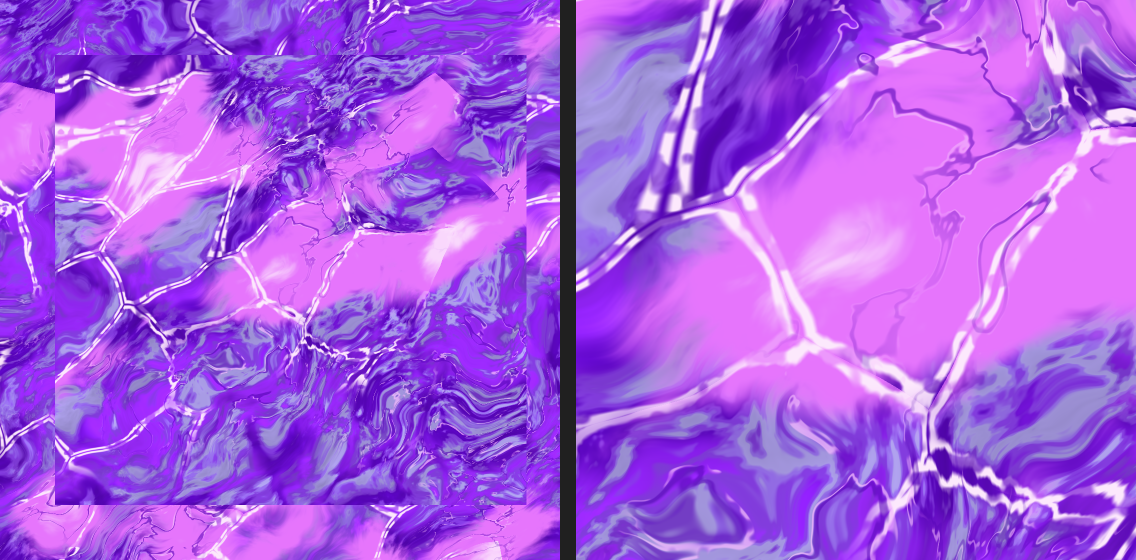
Left, the full canvas; right, a detail of the centre.
Give the GLSL for this texture, as a Shadertoy shader.

```glsl
// Violet marbled mineral: lavender plates, dark cracks, pink glows and jagged pale veins.
#define DEEP vec3(0.34, 0.02, 0.72)
#define ELECTRIC vec3(0.60, 0.16, 0.98)
#define VIOLET vec3(0.50, 0.23, 0.85)
#define PERIWINKLE vec3(0.57, 0.42, 0.89)
#define LAVENDER vec3(0.64, 0.59, 0.87)
#define PINK vec3(0.90, 0.46, 0.99)
#define PALE vec3(0.99, 0.91, 0.99)
#define TILT 0.62
#define WARP 0.32
#define BANDS 2.6
#define GLOW_LEVEL 0.69
#define SAMPLES 2

float hash(vec2 p) {
    return fract(sin(dot(p, vec2(127.1, 311.7))) * 43758.5453);
}

float noise(vec2 p) {
    vec2 i = floor(p), f = fract(p);
    f = f * f * (3.0 - 2.0 * f);
    return mix(mix(hash(i), hash(i + vec2(1, 0)), f.x),
               mix(hash(i + vec2(0, 1)), hash(i + vec2(1, 1)), f.x), f.y);
}

float fbm(vec2 p) {
    float sum = 0.0, weight = 0.5;
    for (int i = 0; i < 4; i++) {
        sum += weight * noise(p);
        p = mat2(1.6, 1.2, -1.2, 1.6) * p + 5.3;
        weight *= 0.5;
    }
    return sum / 0.9375;
}

// Voronoi plates: x = gap to the nearest border, y = random value of the plate
vec2 plates(vec2 p) {
    vec2 cell = floor(p);
    float near = 9.0, second = 9.0, id = 0.0;
    for (int y = -1; y <= 1; y++)
    for (int x = -1; x <= 1; x++) {
        vec2 c = cell + vec2(x, y);
        float d = distance(p, c + vec2(hash(c), hash(c + 37.0)));
        if (d < near) {
            second = near;
            near = d;
            id = hash(c + 71.0);
        } else {
            second = min(second, d);
        }
    }
    return vec2(second - near, id);
}

vec3 mineral(vec2 uv) {
    // A finer-grained border surrounds the main slab
    vec2 inside = step(vec2(0.098, 0.098), uv) * step(uv, vec2(0.94, 0.902));
    float border = 1.0 - inside.x * inside.y;
    vec2 p = uv + 3.7 * border;

    // Tilted, warped coordinates give the rising diagonal flow
    vec2 q = mat2(cos(TILT), -sin(TILT), sin(TILT), cos(TILT)) * p;
    vec2 warp = vec2(fbm(q * 4.0), fbm(q * 4.0 + 19.0)) - 0.5;
    vec2 w = q + WARP * warp;
    vec2 plate = plates((q + 0.12 * warp) * vec2(4.5, 7.5));
    float rough = smoothstep(0.42, 0.62, fbm(q * 3.5 + 40.0) + 0.1 * border);
    float grain = fbm(w * vec2(32.0, 64.0) + 8.0) - 0.5;

    // Folded height makes the marbled bands
    float height = fbm(w * vec2(4.0, 8.0));
    float phase = BANDS * height + plate.y + grain * mix(0.55, 1.9, rough);
    float tone = abs(2.0 * fract(phase) - 1.0);
    tone *= mix(0.2, 1.0, smoothstep(0.0, 0.14, plate.x + 0.2 * grain));
    tone *= 1.0 - 0.2 * border;

    // Stone colours from dark violet to grey lavender
    float charge = smoothstep(0.36, 0.62, fbm(w * 9.0 + 23.0));
    vec3 color = mix(DEEP, ELECTRIC, charge);
    color = mix(color, VIOLET, smoothstep(0.18, 0.46, tone));
    color = mix(color, PERIWINKLE, smoothstep(0.52, 0.70, tone));
    color = mix(color, LAVENDER, smoothstep(0.72, 0.86, tone));
    color *= 1.0 + 0.35 * grain;

    // Pink glows, cut sharply by plate borders, with one large central patch
    vec2 fromCenter = mat2(0.94, -0.34, 0.34, 0.94) * (uv - vec2(0.53, 0.49));
    float center = exp(-dot(fromCenter * vec2(7.0, 15.0), fromCenter * vec2(7.0, 15.0)));
    float glow = fbm(q * vec2(3.2, 5.5) + 61.0) + 0.12 * (plate.y - 0.5)
               + 0.24 * center + 0.12 * grain;
    color = mix(color, PINK, smoothstep(GLOW_LEVEL - 0.07, GLOW_LEVEL + 0.05, glow));
    color = mix(color, PALE, 0.85 * smoothstep(GLOW_LEVEL + 0.11, GLOW_LEVEL + 0.22, glow));

    // Broken pale veins along some plate borders
    float veinArea = smoothstep(0.50, 0.58, fbm(q * 3.0 + 83.0));
    float vein = 1.0 - smoothstep(0.012, 0.04, abs(plate.x - 0.04 + 0.22 * grain * rough));
    float dots = smoothstep(0.25, 0.5, noise(p * 110.0));
    color = mix(color, PALE, vein * veinArea * mix(1.0, dots, 0.7));

    // Curling threads with dark undersides in the rough zones
    float curl = fbm(w * vec2(22.0, 38.0) + 51.0) - 0.5;
    float threadArea = rough * smoothstep(0.46, 0.56, fbm(q * 5.0 + 12.0));
    float thread = 1.0 - smoothstep(0.004, 0.018, abs(curl));
    float shade = 1.0 - smoothstep(0.01, 0.035, abs(curl + 0.04));
    color = mix(color, DEEP, 0.6 * shade * threadArea);
    return mix(color, mix(PINK, PALE, dots * 0.6), 0.75 * thread * threadArea * dots);
}

void mainImage(out vec4 fragColor, in vec2 fragCoord) {
    vec3 sum = vec3(0.0);
    for (int y = 0; y < SAMPLES; y++)
    for (int x = 0; x < SAMPLES; x++) {
        vec2 offset = (vec2(x, y) + 0.5) / float(SAMPLES) - 0.5;
        sum += mineral((fragCoord + offset) / iResolution.xy);
    }
    fragColor = vec4(clamp(sum / float(SAMPLES * SAMPLES), 0.0, 1.0), 1.0);
}
```
